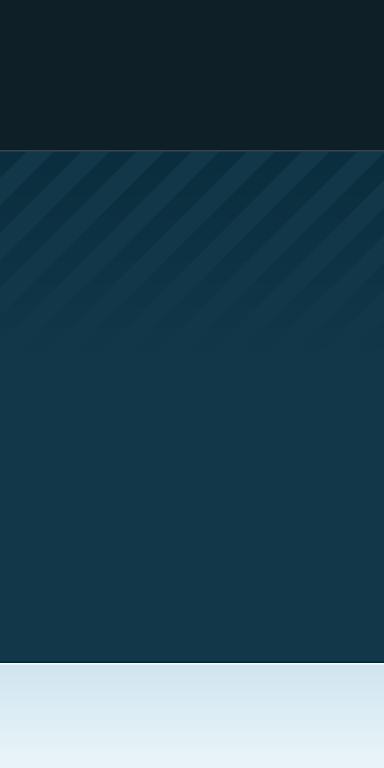
Reproduce this background procedurally as a WebGL 2 fragment shader.

```glsl
#version 300 es
precision highp float;
// Page backdrop: a dark header, a teal body whose diagonal stripes fade out
// downward, and a pale footer gradient, parted by hairlines. Layers are mixed
// by antialiased coverage; lengths are fractions of the canvas height.

uniform vec2 u_resolution;
out vec4 fragColor;

const vec3 HEADER_COLOR = vec3(0.055, 0.122, 0.158);
const vec3 HEADER_LINE  = vec3(0.20, 0.28, 0.32);
const vec3 BODY_COLOR   = vec3(0.067, 0.216, 0.288);
const vec3 STRIPE_COLOR = vec3(0.038, 0.178, 0.240);
const vec3 SHADOW_LINE  = vec3(0.035, 0.145, 0.200);
const vec3 FOOTER_LINE  = vec3(0.98, 0.99, 1.0);
const vec3 FOOTER_TOP   = vec3(0.815, 0.897, 0.938);
const vec3 FOOTER_END   = vec3(0.915, 0.960, 0.980);

// Vertical layout, measured down from the top
const float HAIRLINE   = 1.0 / 512.0;
const float BODY_START = 100.0 / 512.0;
const float FADE_END   = 242.0 / 512.0;
const float FOOTER_START = 442.0 / 512.0;

// Diagonal stripe spacing and offset
const float STRIPE_PERIOD = 26.0 / 512.0;
const float STRIPE_PHASE  = 0.478;

// Coverage of the region where d is positive, softened over one pixel
float coverage(float d, float pixel) {
    return clamp(d / pixel + 0.5, 0.0, 1.0);
}

// Coverage of a horizontal line starting at depth 'top'
float lineMask(float y, float top, float width, float pixel) {
    return coverage(y - top, pixel) - coverage(y - top - width, pixel);
}

// Equal-width stripes at 45 degrees, repeated along their normal
float stripeMask(vec2 p, float period, float phase, float pixel) {
    float along = dot(p, vec2(sqrt(0.5)));
    float offset = abs(fract(along / period - phase) - 0.5) * period;
    return coverage(0.25 * period - offset, pixel);
}

void main() {
    float pixel = 1.0 / u_resolution.y;
    vec2 p = gl_FragCoord.xy * pixel;
    p.y = 1.0 - p.y;

    // Body with fading stripes
    float fade = clamp((FADE_END - p.y) / (FADE_END - BODY_START), 0.0, 1.0);
    float stripes = stripeMask(p, STRIPE_PERIOD, STRIPE_PHASE, pixel);
    vec3 color = mix(BODY_COLOR, STRIPE_COLOR, stripes * fade);

    // Header and its lower hairline
    color = mix(HEADER_COLOR, color, coverage(p.y - BODY_START, pixel));
    color = mix(color, HEADER_LINE, lineMask(p.y, BODY_START, HAIRLINE, pixel));

    // Footer gradient, with a shadow above and a highlight on its edge
    float depth = clamp((p.y - FOOTER_START) / (1.0 - FOOTER_START), 0.0, 1.0);
    vec3 footer = mix(FOOTER_TOP, FOOTER_END, depth);
    color = mix(color, footer, coverage(p.y - FOOTER_START, pixel));
    color = mix(color, SHADOW_LINE,
                lineMask(p.y, FOOTER_START - HAIRLINE, HAIRLINE, pixel));
    color = mix(color, FOOTER_LINE,
                lineMask(p.y, FOOTER_START, HAIRLINE, pixel));

    fragColor = vec4(color, 1.0);
}
```
